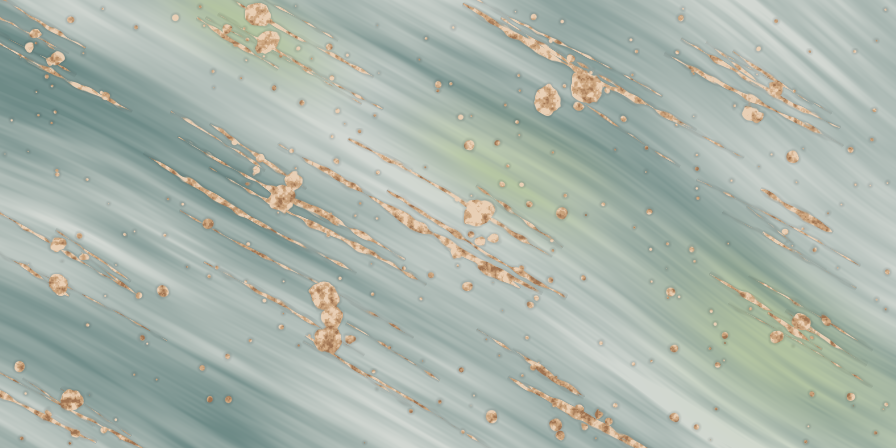
A Shadertoy shader for this background:

```glsl
const float TAU = 6.28319;
const vec2 ALONG = vec2(0.866, -0.5);   // brush direction
const vec2 ACROSS = vec2(0.5, 0.866);

const vec3 PAINT_DARK = vec3(0.48, 0.58, 0.565);
const vec3 PAINT_MID = vec3(0.64, 0.70, 0.68);
const vec3 PAINT_LIGHT = vec3(0.78, 0.81, 0.79);
const vec3 PAINT_GREEN = vec3(0.67, 0.735, 0.595);
const vec3 GOLD_DEEP = vec3(0.62, 0.45, 0.32);
const vec3 GOLD_MID = vec3(0.79, 0.64, 0.49);
const vec3 GOLD_LIGHT = vec3(0.91, 0.81, 0.71);

const float TONE_BIAS = 0.54;
const float BAND_PERIOD = 0.44;
const float BAND_CONTRAST = 0.16;
const float WASH_CONTRAST = 0.9;
const float BRISTLE_CONTRAST = 0.55;
const float GREEN_CENTRE = 1.05;
const float GREEN_PERIOD = 0.68;
const vec2 BUNDLE_GRID = vec2(4.0, 3.0);
const int STREAKS = 5;
const int SPLATS = 5;
const float DROPLET_CHANCE = 0.35;
const float SEED = 7.0;

vec2 hash22(vec2 p) {
    vec3 q = fract(p.xyx * vec3(0.1031, 0.1030, 0.0973));
    q += dot(q, q.yzx + 33.33);
    return fract((q.xx + q.yz) * q.zy);
}

float noise(vec2 p) {
    vec2 i = floor(p), f = fract(p);
    f = f * f * (3.0 - 2.0 * f);
    vec2 e = vec2(0.0, 1.0);
    return mix(mix(hash22(i).x, hash22(i + e.yx).x, f.x),
               mix(hash22(i + e.xy).x, hash22(i + e.yy).x, f.x), f.y);
}

float fbm(vec2 p) {
    return 0.55 * noise(p) + 0.28 * noise(p * 2.0 + 17.3) + 0.17 * noise(p * 4.0 + 41.7);
}

vec2 toStroke(vec2 p) {
    return vec2(dot(p, ALONG), dot(p, ACROSS));
}

// Brushed paint: broad bands, stretched washes and fine bristle lines
vec3 paint(vec2 s) {
    s.y += 0.12 * (noise(s * vec2(1.3, 2.0) + SEED) - 0.5);
    float bands = cos(TAU * (s.y - 0.45) / BAND_PERIOD) * mix(1.0, 0.5, smoothstep(0.3, 1.2, s.x));
    float wash = fbm(s * vec2(1.3, 5.0) + 3.0) - 0.5;
    float bristle = fbm(s * vec2(2.5, 45.0)) - 0.5;
    float pressure = mix(0.5, 1.3, noise(s * vec2(2.0, 5.0) + 60.0));
    float tone = TONE_BIAS + BAND_CONTRAST * bands + WASH_CONTRAST * wash
               + BRISTLE_CONTRAST * pressure * bristle;
    float level = clamp((tone - 0.5) / 0.3, -1.3, 1.3);
    vec3 color = PAINT_MID + max(level, 0.0) * (PAINT_LIGHT - PAINT_MID)
                           + max(-level, 0.0) * (PAINT_DARK - PAINT_MID);

    // Green patches follow one diagonal band that widens to the right
    float right = smoothstep(0.6, 1.5, s.x);
    float offset = (s.y - GREEN_CENTRE + 0.1 * wash) / mix(0.075, 0.15, right);
    float patches = 0.5 + 0.5 * cos(TAU * s.x / GREEN_PERIOD);
    float green = exp(-offset * offset) * mix(patches, 1.0, 0.5 * right);
    vec3 greenPaint = PAINT_GREEN + 0.06 * level + 0.04 * right;
    return mix(color, greenPaint, clamp(green * (0.9 + bristle), 0.0, 0.95));
}

// Signed distance to bundles of ragged streaks with splats on them
float bundleDistance(vec2 p, float aspect) {
    float streak = 1.0, splat = 1.0;
    vec2 canvas = vec2(aspect, 1.0);
    for (int i = 0; i < int(BUNDLE_GRID.x * BUNDLE_GRID.y); i++) {
        float id = float(i);
        vec2 cell = vec2(mod(id, BUNDLE_GRID.x), floor(id / BUNDLE_GRID.x));
        vec2 anchor = (cell + 0.15 + 0.7 * hash22(cell + SEED)) / BUNDLE_GRID * canvas;
        vec2 fromCentre = anchor - 0.5 * canvas;
        float size = mix(0.6, 1.2, exp(-2.5 * dot(fromCentre, fromCentre)));
        vec2 q = toStroke(p - anchor);
        for (int j = 0; j < STREAKS; j++) {
            vec2 key = vec2(id, float(j)) + SEED * 3.0;
            vec2 a = hash22(key), b = hash22(key + 51.0);
            vec2 middle = size * (vec2(b.x, a.y) - 0.5) * vec2(0.35, 0.15);
            float t = (q.x - middle.x) / (size * mix(0.18, 0.65, a.x));
            float taper = 1.0 - 4.0 * t * t;
            float bend = 0.005 * sin(9.0 * q.x + TAU * b.y) + 0.03 * (a.x - 0.5) * t;
            float ragged = 0.1 + 1.4 * noise(vec2(q.x * 28.0, 17.0 * key.y + 5.0 * id));
            float halfWidth = size * mix(0.002, 0.011, b.y * b.y) * sqrt(max(taper, 0.0)) * ragged;
            streak = min(streak, abs(q.y - middle.y - bend) - halfWidth + 0.3 * max(-taper, 0.0));
        }
        for (int k = 0; k < SPLATS; k++) {
            vec2 key = vec2(id, float(k)) + SEED * 9.0;
            vec2 centre = size * 0.13 * (hash22(key) - 0.5);
            float spread = hash22(key + 23.0).x;
            splat = min(splat, length(q - centre) - size * mix(0.006, 0.036, spread * spread));
        }
    }
    streak += 0.001 + 0.006 * (noise(toStroke(p) * vec2(40.0, 170.0)) - 0.5);
    splat += 0.026 * (fbm(p * 28.0) - 0.5);
    return min(streak, splat);
}

// Loose droplets in three sizes, at most one per grid cell
float dropletDistance(vec2 p) {
    float d = 1.0;
    for (int layer = 0; layer < 3; layer++) {
        float scale = 7.0 * exp2(float(layer));
        vec2 cell = floor(p * scale);
        vec2 place = hash22(cell + scale), kind = hash22(cell + scale + 80.0);
        float radius = mix(0.04, 0.1, kind.x) / scale;
        float drop = length(p - (cell + 0.2 + 0.6 * place) / scale) - radius;
        if (kind.y < DROPLET_CHANCE / (1.0 + float(layer))) d = min(d, drop);
    }
    return d + 0.004 * (noise(p * 70.0) - 0.5);
}

// Crumpled leaf with glints, paler towards the top
vec3 goldLeaf(vec2 p) {
    float glint = fbm(p * 85.0) + 0.12 * (p.y - 0.4);
    vec3 color = mix(GOLD_DEEP, GOLD_MID, smoothstep(0.2, 0.45, glint));
    return mix(color, GOLD_LIGHT, smoothstep(0.42, 0.68, glint));
}

void mainImage(out vec4 fragColor, in vec2 fragCoord) {
    vec2 p = fragCoord / iResolution.y;
    float pixel = 1.0 / iResolution.y;
    float d = min(bundleDistance(p, iResolution.x / iResolution.y), dropletDistance(p));
    vec3 color = paint(toStroke(p));
    color *= 1.0 - 0.1 * smoothstep(0.008, 0.0, d);
    color = mix(color, goldLeaf(p), smoothstep(0.8 * pixel, -0.8 * pixel, d));
    fragColor = vec4(color, 1.0);
}
```
